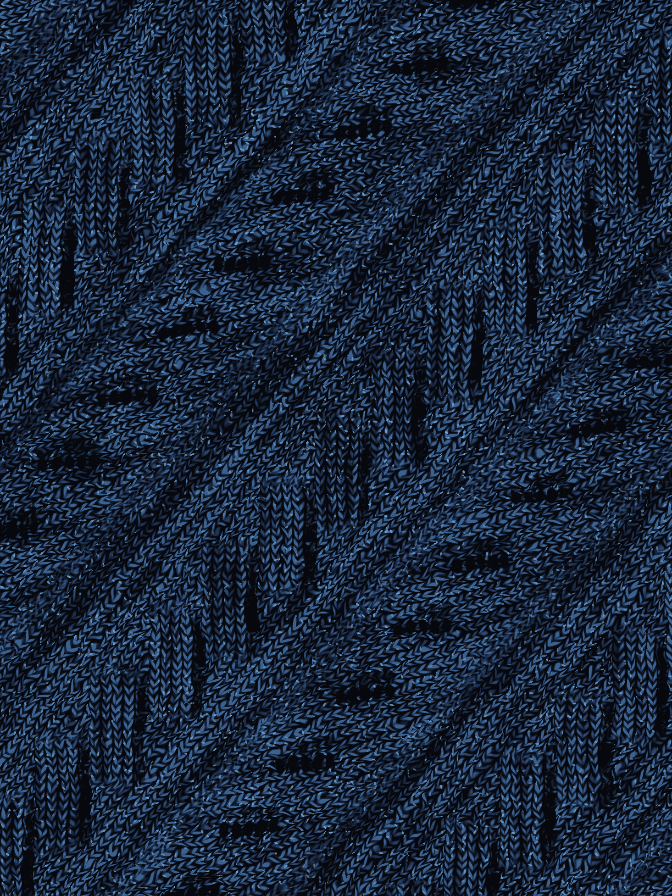
Give the GLSL for this texture, as a WebGL 2 fragment shader.

```glsl
#version 300 es
precision highp float;
// Dark blue glitter knit in slanting lace bands: each band carries a row of
// upright ribbed teeth and a row of flat eyelet slots, joined by plain stitches.
// Three directions of chain stitch are blended by masks, then mapped to a ramp.

uniform vec2 u_resolution;
out vec4 fragColor;

// Lengths are fractions of the canvas height.
const vec2  ACROSS = vec2(0.75, -0.66);   // across the bands
const vec2  ALONG = vec2(0.66, 0.75);     // along the bands
const vec2  FEATHER = vec2(0.92, 0.39);   // stitches beside the eyelets
const float BAND = 0.405;                 // distance between tooth rows
const float EYELET_BAND = 0.418;          // distance between eyelet rows
const float TEETH_AT = -0.0246;
const float EYELETS_AT = 0.157;
const float TOOTH_WIDTH = 0.0625;
const float TOOTH_HALF = 0.061;
const float TOOTH_START = 0.289;
const float EYELET_STEP = 0.0742;
const float EYELET_START = 0.335;
const vec2  EYELET_HALF = vec2(0.033, 0.0075);
const vec2  STITCH = vec2(0.0108, 0.0098); // wale width, stitch length
const vec2  STREAK = vec2(105.0, 11.0);    // streak frequency across, along
const float WOBBLE = 0.8;
const float GAIN = 1.36;
const float GLINT_CELL = 0.0062;
const float GLINT_CHANCE = 0.28;
const float TAU = 6.2831853;

const vec3 INK = vec3(0.025, 0.033, 0.05);
const vec3 NAVY = vec3(0.07, 0.11, 0.18);
const vec3 DENIM = vec3(0.11, 0.18, 0.30);
const vec3 BLUE = vec3(0.16, 0.27, 0.42);
const vec3 STEEL = vec3(0.23, 0.38, 0.56);
const vec3 GLINT = vec3(0.44, 0.66, 0.84);

float hash(vec2 p) {
  vec3 q = fract(vec3(p.xyx) * 0.1031);
  q += dot(q, q.yzx + 33.33);
  return fract((q.x + q.y) * q.z);
}

float noise(vec2 p) {
  vec2 i = floor(p), f = fract(p);
  f = f * f * (3.0 - 2.0 * f);
  vec2 e = vec2(0.0, 1.0);
  return mix(mix(hash(i), hash(i + e.yx), f.x),
             mix(hash(i + e.xy), hash(i + e.yy), f.x), f.y);
}

// Soft box, one inside the half size.
float slab(float x, float halfSize, float soft) {
  return 1.0 - smoothstep(halfSize - soft, halfSize + soft, abs(x));
}

float ridge(float x, float width) { return exp(-x * x / (width * width)); }

// Chain of V stitches: q.x counts wales, q.y counts stitches.
float knit(vec2 q) {
  float w = abs(fract(q.x) - 0.5) * 2.0;
  float turn = q.y - 0.85 * w;
  float leg = smoothstep(0.1, 0.95, 0.5 + 0.5 * cos(TAU * turn));
  float gutter = 1.0 - 0.9 * smoothstep(0.6, 0.95, w);
  float seam = 0.55 + 0.45 * smoothstep(0.0, 0.3, w);
  float yarn = 0.6 + 0.8 * hash(floor(vec2(q.x * 2.0, turn + 0.5)) + 70.0);
  return mix(0.18, 1.0, leg) * gutter * seam * yarn;
}

vec3 ramp(float t) {
  vec3 c = mix(INK, NAVY, smoothstep(0.16, 0.43, t));
  c = mix(c, DENIM, smoothstep(0.43, 0.65, t));
  c = mix(c, BLUE, smoothstep(0.65, 0.84, t));
  return mix(c, STEEL, smoothstep(0.84, 1.05, t));
}

// Scattered short metallic flecks.
float glints(vec2 p) {
  vec2 g = p / GLINT_CELL, id = floor(g);
  vec2 d = fract(g) - 0.3 - 0.4 * vec2(hash(id + 11.0), hash(id + 37.0));
  float a = TAU * hash(id + 53.0);
  d = vec2(cos(a) * d.x + sin(a) * d.y, cos(a) * d.y - sin(a) * d.x);
  float fleck = 1.0 - smoothstep(0.16, 0.31, length(d * vec2(0.6, 1.4)));
  return fleck * step(1.0 - GLINT_CHANCE, hash(id)) * (0.5 + 0.5 * hash(id + 91.0));
}

// Row of small holes parted by crossing threads.
float eyelets(float x, float y, float halfWidth) {
  float part = 0.5 + 0.5 * cos(TAU * x / 0.0135);
  float tall = EYELET_HALF.y * (0.55 + 0.5 * part);
  return slab(x, halfWidth, 0.005) * slab(y, tall, 0.002) * (0.5 + 0.5 * smoothstep(0.05, 0.4, part));
}

void main() {
  vec2 p = gl_FragCoord.xy / u_resolution.y;
  vec2 wob = vec2(noise(p * 70.0), noise(p * 70.0 + 40.0)) - 0.5;
  vec2 s = p + 0.006 * (vec2(noise(p * 17.0 + 9.0), noise(p * 17.0 + 70.0)) - 0.5);

  // Signed distances from the nearest tooth row and eyelet row.
  float v = dot(s, ACROSS);
  float toothBand = floor((v - TEETH_AT) / BAND + 0.5);
  float eyeBand = floor((v - EYELETS_AT) / EYELET_BAND + 0.5);
  float a = v - TEETH_AT - BAND * toothBand;
  float b = v - EYELETS_AT - EYELET_BAND * eyeBand;

  // Upright ribbed teeth with a ragged gap at the right, wider at its foot.
  float gx = (s.x - TOOTH_START) / TOOTH_WIDTH - 0.3 * toothBand;
  float fx = fract(gx + 0.1 * wob.x);
  float rise = (ACROSS.x * (fx - 0.5) * TOOTH_WIDTH - a) / -ACROSS.y;
  float tooth = slab(rise + 0.01 * wob.y, TOOTH_HALF, 0.01) * slab(fx - 0.42, 0.43, 0.05);
  float foot = 1.0 - smoothstep(-0.03, 0.03, rise);
  float slit = slab(fx - 0.91, 0.07 + 0.06 * foot, 0.05) * slab(rise + 0.002, 0.053, 0.02);
  slit *= 0.5 + 0.5 * smoothstep(0.25, 0.55, noise(p * vec2(70.0, 110.0) + 20.0));

  // Flat slots, each with a shorter and fainter row above.
  float fy = fract((s.y - EYELET_START) / EYELET_STEP - 0.5 * eyeBand) - 0.5;
  float dx = (b - ACROSS.y * fy * EYELET_STEP) / ACROSS.x;
  float dy = fy * EYELET_STEP - 0.12 * dx + 0.006 * wob.y;
  float slot = eyelets(dx + 0.004 * wob.x, dy, EYELET_HALF.x);
  slot = max(slot, 0.6 * eyelets(dx - 0.012, dy - 0.017, 0.6 * EYELET_HALF.x));

  // Blend the three stitch directions and their long dark streaks.
  vec2 straight = vec2(v, dot(s, ALONG));
  vec2 feathered = vec2(dot(s, vec2(-FEATHER.y, FEATHER.x)), dot(s, FEATHER));
  float fanned = slab(b - 0.01, 0.07, 0.025);
  float plain = knit(straight / STITCH + WOBBLE * wob);
  float fan = knit(feathered / STITCH + WOBBLE * wob);
  float upright = knit(vec2(gx * 5.0, s.y / STITCH.y) + 0.6 * WOBBLE * wob);
  upright *= 0.9 - 0.32 * cos(TAU * gx * 2.5);
  float height = mix(mix(plain, fan, fanned), upright * 1.1, tooth);
  float streak = mix(noise(straight * STREAK), noise(feathered * STREAK + 30.0), fanned);
  streak = mix(streak, noise(s * STREAK + 60.0), tooth);

  // Raised cords, grooves and ribs that follow the bands.
  float shade = 1.0 + 0.3 * ridge(a - 0.076, 0.014) - 0.55 * ridge(a - 0.1, 0.008);
  shade -= 0.3 * ridge(a - 0.055, 0.005);
  shade -= 0.6 * ridge(a + 0.128, 0.008);
  shade += 0.3 * slab(a + 0.094, 0.03, 0.01) * cos(TAU * a / 0.026);
  shade -= 0.18 * fanned * cos(TAU * fy);
  shade *= (0.85 + 0.3 * noise(p * 9.0)) * (0.55 + 0.9 * streak);
  float open = (1.0 - 0.93 * slit) * (1.0 - 0.96 * slot);

  // Compress the lights, then add fibre grain and flecks.
  float grain = noise(p * 260.0) - 0.5;
  float tone = GAIN * height * shade + 0.3 * grain + 0.03;
  tone = min(tone, 0.54) + 0.6 * max(tone - 0.54, 0.0);
  vec3 color = ramp(tone * open);
  float sparkle = glints(p) * open * smoothstep(0.15, 0.4, tone);
  color = mix(color, GLINT, sparkle * (0.6 + 0.4 * noise(p * 14.0 + 5.0)));
  fragColor = vec4(color, 1.0);
}
```
